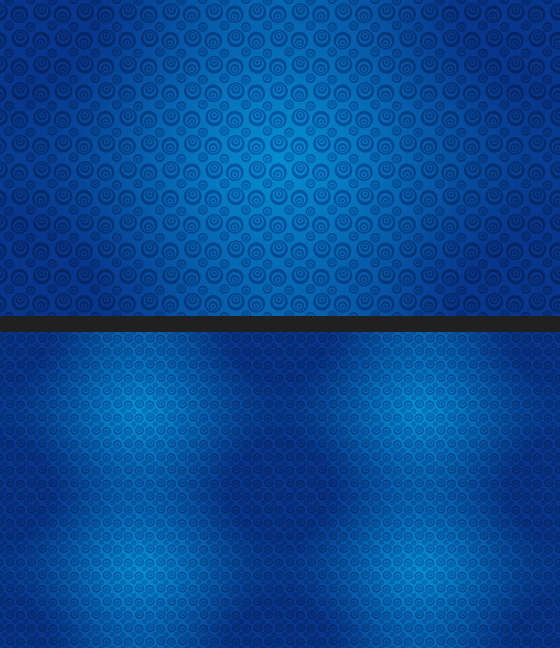
Top: one tile. Bottom: repeated 2 by 2.
This pattern is drawn by a Shadertoy shader. Its source:

```glsl
// Blue wallpaper of nested off-centre rings over a soft radial glow.
// Each period holds two large and two small eyes, looking up and down in turn;
// a second copy half a period away fills the rows between. All parts wrap.

float disc(vec2 p, float radius, float blur) {
    return smoothstep(blur, -blur, length(p) - radius);
}

// Nested discs, each shifted further along y, added and removed in turn.
float eye(vec2 p, float radius, float gaze, float blur) {
    p = p / radius * vec2(1.0, gaze);
    blur /= radius;
    float ink = disc(p, 1.0, blur);
    ink -= disc(p - vec2(0.0, 0.11), 0.72, blur);
    ink += disc(p - vec2(0.0, 0.21), 0.52, blur);
    ink -= disc(p - vec2(0.0, 0.27), 0.33, blur);
    ink += disc(p - vec2(0.0, 0.27), 0.16, blur);
    return ink;
}

void mainImage(out vec4 fragColor, in vec2 fragCoord) {
    vec2 uv = fragCoord / iResolution.xy;

    // 13 periods across and 6 down; lengths are in row heights, two per period.
    vec2 lattice = uv * vec2(13.0, 6.0) - vec2(-0.025, 0.75);
    vec2 period = vec2(12.0 / 13.0 * iResolution.x / iResolution.y, 2.0);
    float blur = 0.65 * 12.0 / iResolution.y;

    float ink = 0.0;
    for (int i = 0; i < 8; i++) {
        float down = float(i & 1);
        float small = float((i >> 1) & 1);
        float copy = float(i >> 2);
        float gaze = 1.0 - 2.0 * down;
        vec2 center = vec2(mix(0.475, 0.5, small) * down + 0.235 * small,
                           gaze * mix(0.02, 0.014, small) - 0.25 * small);
        vec2 offset = fract(lattice - center - 0.5 * copy + 0.5) - 0.5;
        ink += eye(offset * period, mix(0.335, 0.182, small), gaze, blur);
    }

    // Glow built from sines, so it flattens out at the seams.
    float d = length(sin(3.14159 * (uv - 0.5)) * vec2(0.95, 0.6));
    float shade = min(mix(d, d * d, 0.6), 1.0);
    vec3 ground = mix(vec3(0.02, 0.55, 0.81), vec3(0.03, 0.21, 0.55), shade);
    vec3 rings = mix(vec3(0.02, 0.36, 0.67), vec3(0.02, 0.15, 0.39), shade);

    fragColor = vec4(mix(ground, rings, clamp(ink, 0.0, 1.0)), 1.0);
}
```
